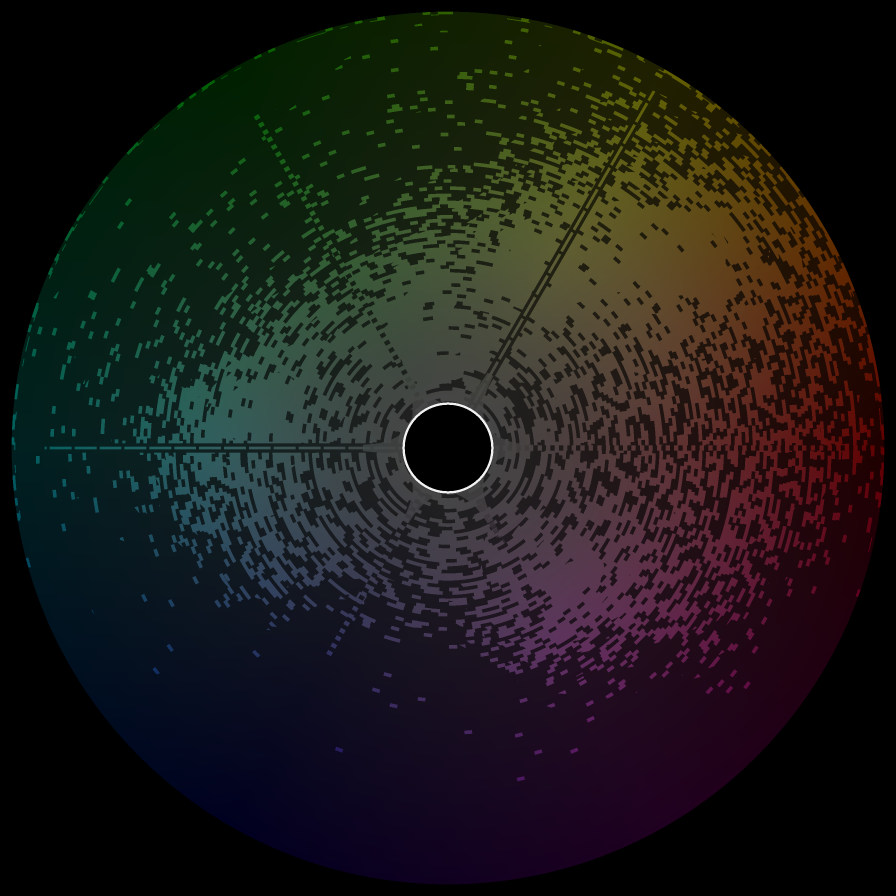
Write a WebGL 2 fragment shader that draws this background.

```glsl
#version 300 es
precision highp float;
// Dark hue wheel: a ring of scattered polar dashes with six spokes around a black hole.

uniform vec2 u_resolution;
out vec4 outColor;

const float TAU = 6.2831853;
const float HOLE_RADIUS = 0.0495;
const float DISC_RADIUS = 0.487;
const float RIM_WIDTH = 0.0026;
const float BASE_VALUE = 0.125;     // brightness of the empty wheel
const float DASH_VALUE = 0.335;     // brightness of a lit dash
const float RING_STEP = 0.0040;     // radial thickness of a dash
const float DASH_LENGTH = 0.0085;
const float CORE_FILL = 0.50;       // share of lit dashes without clusters
const int SAMPLES = 3;              // antialiasing grid per axis

// How far the dashes reach, every 30 degrees from the right, counterclockwise.
const float REACH[12] = float[12](0.46, 0.52, 0.42, 0.28, 0.24, 0.28,
                                  0.34, 0.28, 0.19, 0.18, 0.28, 0.37);
// Length of each of the six spokes.
const float SPOKE_REACH[6] = float[6](0.48, 0.46, 0.43, 0.45, 0.27, 0.13);
// Dense clusters: centre and spread.
const vec3 CLUSTERS[5] = vec3[5](vec3(-0.22, 0.04, 0.085), vec3(-0.06, 0.15, 0.085),
    vec3(0.10, 0.19, 0.095), vec3(0.27, 0.21, 0.11), vec3(0.14, -0.14, 0.07));

float hash(vec2 p) {
    vec3 q = fract(p.xyx * vec3(0.1031, 0.1030, 0.0973));
    q += dot(q, q.yzx + 33.33);
    return fract((q.x + q.y) * q.z);
}

vec3 hsv(float hue, float saturation, float value) {
    vec3 pure = clamp(abs(mod(hue * 6.0 + vec3(0.0, 4.0, 2.0), 6.0) - 3.0) - 1.0, 0.0, 1.0);
    return value * mix(vec3(1.0), pure, saturation);
}

// Chance that a dash is lit at a position on the wheel.
float density(vec2 p, float r, float turn) {
    float slot = turn * 12.0;
    int i = int(slot) % 12;
    float reach = mix(REACH[i], REACH[(i + 1) % 12], smoothstep(0.0, 1.0, fract(slot)));
    float upper = smoothstep(-0.12, 0.08, p.y);
    float soft = mix(0.065, 0.10, upper);
    float fill = CORE_FILL;
    for (int k = 0; k < 5; k++) {
        vec2 d = (p - CLUSTERS[k].xy) / CLUSTERS[k].z;
        fill += 0.48 * exp(-dot(d, d));
    }
    float body = min(fill, 0.97) * (1.0 - smoothstep(reach - soft, reach + soft, r));
    float tail = mix(0.015, 0.12, upper) * (1.0 - smoothstep(reach, reach + 0.22, r));
    float edge = 0.3 * step(DISC_RADIUS - RING_STEP, r) * smoothstep(-0.25, 0.0, p.y);
    return max(body, tail) + edge;
}

// Polar cells, longer near the hole, lit at random.
float dashes(float r, float turn) {
    float ring = floor(r / RING_STEP);
    float ringRadius = (ring + 0.5) * RING_STEP;
    float size = DASH_LENGTH * (1.0 + 0.9 * exp(-pow(ringRadius / 0.14, 2.0)));
    float count = floor(TAU * ringRadius / size);
    float cell = floor(fract(turn + hash(vec2(ring, 7.0))) * count);
    float angle = TAU * turn;
    float chance = density(r * vec2(cos(angle), sin(angle)), r, turn);
    return step(hash(vec2(cell, ring + 19.0)), chance);
}

// Dark strips with a lit dashed line, flaring out where they meet the hole.
float addSpokes(float lit, float r, float turn) {
    float nearest = floor(turn * 6.0 + 0.5);
    int k = int(nearest) % 6;
    float offset = r * sin((turn - nearest / 6.0) * TAU);
    float inside = step(r, SPOKE_REACH[k]);
    bool solid = k == 1 || k == 3;
    float strip = step(abs(offset), solid ? 0.0052 : 0.0030) * inside;
    float pattern = solid ? step(0.12, fract(r * 36.0)) : step(0.5, fract(r * 105.0));
    float wire = step(abs(offset), solid ? 0.0016 : 0.0030) * pattern;
    if (k == 5) strip *= 0.4;
    lit = mix(lit, wire, strip);
    float flareWidth = 0.003 + 0.018 * exp(-(r - HOLE_RADIUS) / 0.014);
    float flare = step(abs(offset), flareWidth) * step(r, 0.095);
    return max(lit, flare * 0.8);
}

vec3 wheel(vec2 p) {
    float r = length(p);
    if (r > DISC_RADIUS || r < HOLE_RADIUS - RIM_WIDTH * 0.5) return vec3(0.0);
    if (r < HOLE_RADIUS + RIM_WIDTH * 0.5) return vec3(0.95);
    float turn = fract(atan(p.y, p.x) / TAU + 1.0);
    float saturation = clamp((r - HOLE_RADIUS) / (DISC_RADIUS - HOLE_RADIUS), 0.0, 1.0);
    float lit = addSpokes(dashes(r, turn), r, turn);
    float glow = DASH_VALUE * mix(0.82, 1.12, smoothstep(0.05, 0.3, r));
    return hsv(turn, saturation, mix(BASE_VALUE, glow, lit));
}

void main() {
    float scale = min(u_resolution.x, u_resolution.y);
    vec3 color = vec3(0.0);
    for (int j = 0; j < SAMPLES * SAMPLES; j++) {
        vec2 shift = (vec2(j % SAMPLES, j / SAMPLES) + 0.5) / float(SAMPLES) - 0.5;
        color += wheel((gl_FragCoord.xy + shift - 0.5 * u_resolution) / scale);
    }
    outColor = vec4(color / float(SAMPLES * SAMPLES), 1.0);
}
```
